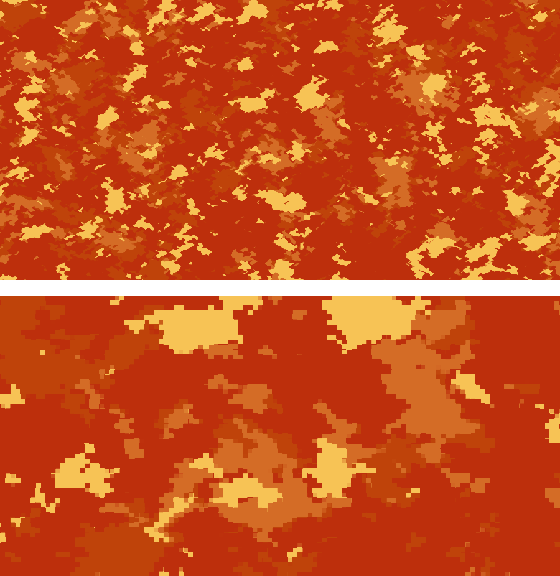
Top, the full canvas; bottom, a detail of the centre.
Give the GLSL for this texture, as a Shadertoy shader.

```glsl
// Ragged camouflage of flat patches: brown, orange and yellow over a red ground.
// Each layer thresholds a fractal sum of cellular noise (random bumps in a grid);
// positions are snapped to a fine grid and its rows shifted to fray the outlines.

const vec3 RED    = vec3(0.742, 0.186, 0.048);
const vec3 BROWN  = vec3(0.748, 0.262, 0.038);
const vec3 ORANGE = vec3(0.832, 0.422, 0.150);
const vec3 YELLOW = vec3(0.968, 0.765, 0.332);

const float STEPS_PER_HEIGHT = 170.0;
const float BUMP_DEVIATION = 0.418;

vec3 hash32(vec2 p) {
    vec3 q = fract(vec3(p.xyx) * vec3(0.1031, 0.1030, 0.0973));
    q += dot(q, q.yxz + 33.33);
    return fract((q.xxy + q.yzz) * q.zyx);
}

// Staircase whose risers are as wide as the given share of a step
vec2 softSnap(vec2 p, float riser) {
    return floor(p) + clamp((fract(p) - 0.5) / riser + 0.5, 0.0, 1.0);
}

// Cellular noise: signed, slightly squarish bumps at jittered cell points
float bumpNoise(vec2 p) {
    vec2 cell = floor(p);
    float sum = 0.0;
    for (int y = -1; y <= 1; y++) {
        for (int x = -1; x <= 1; x++) {
            vec2 id = cell + vec2(x, y);
            vec3 rnd = hash32(id);
            vec2 d = abs(p - id - rnd.xy);
            float dist = mix(length(d), max(d.x, d.y), 0.6);
            float bump = max(1.0 - dist * dist, 0.0);
            sum += (rnd.z * 2.0 - 1.0) * bump * bump * bump;
        }
    }
    return sum;
}

// Fractal sum scaled to unit deviation
float patchField(vec2 p, float frequency, float gain, int octaves, float seed) {
    float sum = 0.0, power = 0.0, amplitude = 1.0;
    for (int i = 0; i < octaves; i++) {
        vec2 shift = vec2(37.3, 71.9) * (seed + float(i));
        sum += amplitude * bumpNoise(p * frequency + shift);
        power += amplitude * amplitude;
        amplitude *= gain;
        frequency *= 2.07;
    }
    return sum / (BUMP_DEVIATION * sqrt(power));
}

// Layered sines that bend patches into slanted shapes
vec2 bend(vec2 p) {
    vec2 wave = sin(p.yx * 23.0 + vec2(0.4, 2.1)) + 0.6 * sin(p.yx * 41.0 + p * 12.0);
    return p + 0.011 * wave;
}

// Layered sines that shift rows sideways, and columns slightly, into thin spikes
vec2 fray(vec2 p) {
    vec2 rows = sin(p.yx * 310.0 + p * 23.0) + sin(p.yx * 197.0 - p * 37.0);
    return p + vec2(0.0040, 0.0018) * rows;
}

vec3 paint(vec3 ground, vec3 colour, float field, float threshold, float soft) {
    return mix(ground, colour, smoothstep(-soft, soft, field - threshold));
}

void mainImage(out vec4 fragColor, in vec2 fragCoord) {
    float pixel = 1.0 / iResolution.y;
    vec2 uv = fragCoord * pixel;

    // Stepped coordinates, a little wider than high
    float riser = min(STEPS_PER_HEIGHT * pixel, 1.0);
    vec2 p = softSnap(uv * STEPS_PER_HEIGHT, riser) / STEPS_PER_HEIGHT;
    p = bend(fray(p)) * vec2(0.85, 1.1) + 3.0;

    // Broad, frayed fields for the muted colours, compact ones for yellow
    float orangeField = patchField(p, 6.5, 0.85, 4, 1.0);
    float brownField = 0.5 * orangeField + 0.86 * patchField(p, 7.0, 0.8, 4, 6.0);
    float yellowField = patchField(p, 14.0, 0.68, 3, 11.0);

    // Layers from the ground up
    float soft = 20.0 * pixel;
    vec3 colour = paint(RED, BROWN, brownField, 0.62, soft);
    colour = paint(colour, ORANGE, orangeField, 1.06, soft);
    colour = paint(colour, YELLOW, yellowField, 1.06, soft);
    fragColor = vec4(colour, 1.0);
}
```
